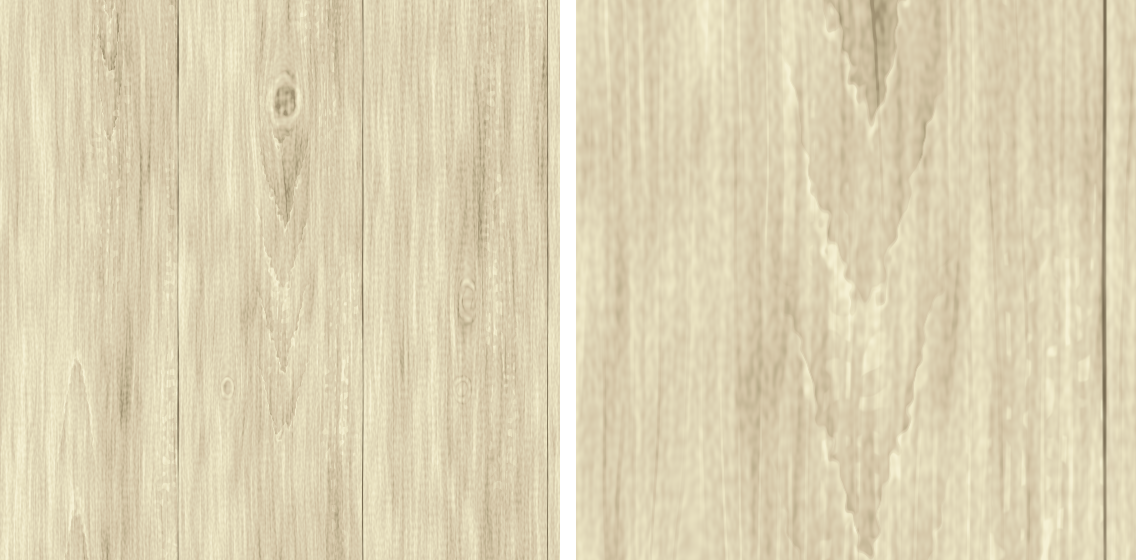
Left: the whole. Right: its middle third, enlarged.
This texture is drawn by a three.js fragment shader. Its source:

```glsl
varying vec2 vUv;

const float PLANK_WIDTH = 0.33;
const float FIRST_SEAM = -0.012;
const float SEAM_HALF = 0.0007;
const float SOFT = 0.0011;
const float BASE_TONE = 0.70;
const float HEART_SHADE = 0.16;
const float TIP_ROUND = 0.012;
const vec3 SEAM_COLOR = vec3(0.47, 0.42, 0.32);
const vec3 KNOT_COLOR = vec3(0.60, 0.54, 0.42);
const vec3 DARK_WOOD = vec3(0.74, 0.69, 0.56);
const vec3 TAN_WOOD = vec3(0.83, 0.77, 0.65);
const vec3 MID_WOOD = vec3(0.87, 0.83, 0.71);
const vec3 PALE_WOOD = vec3(0.92, 0.89, 0.76);
const vec3 HIGHLIGHT = vec3(0.96, 0.94, 0.83);
const vec2 BIG_KNOT = vec2(0.508, 0.818);
const vec2 SMALL_KNOT = vec2(0.406, 0.306);
const vec2 PALE_KNOT = vec2(0.835, 0.465);
const vec2 CHIP_KNOT = vec2(0.825, 0.305);
const vec2 STAIN = vec2(0.503, 0.66);

vec2 gradient(vec2 cell) {
  float angle = 6.2832 * fract(sin(dot(cell, vec2(127.1, 311.7))) * 43758.5);
  return vec2(cos(angle), sin(angle));
}

float noise(vec2 p) {
  vec2 i = floor(p), f = p - i;
  vec2 w = f * f * f * (f * (f * 6.0 - 15.0) + 10.0);
  vec2 e = vec2(1.0, 0.0);
  float low = mix(dot(gradient(i), f), dot(gradient(i + e), f - e), w.x);
  float high = mix(dot(gradient(i + e.yx), f - e.yx), dot(gradient(i + 1.0), f - 1.0), w.x);
  return mix(low, high, w.y);
}

// Thin lines where stretched noise crosses zero
float fibre(vec2 p, float width) {
  return 1.0 - smoothstep(0.3 * width, width, abs(noise(p)));
}

// Sideways push that makes the grain flow around a knot
float bend(vec2 p, vec2 center, vec2 radius) {
  vec2 q = (p - center) / (radius * vec2(1.5, 2.4));
  return -0.8 * (p.x - center.x) * exp(-dot(q, q));
}

// Mottled core, pale rim and thin outer line
float knot(vec2 p, vec2 center, vec2 radius, float core) {
  float r = length((p - center) / radius) + 0.25 * noise(p * vec2(70.0, 45.0));
  float rim = exp(-pow((r - 0.95) / 0.13, 2.0));
  float outline = exp(-pow((r - 1.25) / 0.1, 2.0)) + exp(-pow((r - 0.68) / 0.09, 2.0));
  float inner = 1.0 - smoothstep(0.55, 0.75, r);
  float broken = 0.7 + 0.8 * noise(p * vec2(130.0, 50.0));
  return (0.4 * rim - 0.3 * outline) * broken - core * inner * (1.0 + 1.8 * noise(p * vec2(160.0, 50.0)));
}

// Nested growth rings, opening along direction
float arches(vec2 p, vec2 tip, float direction, float steep, float gap, float halfWidth) {
  vec2 d = p - tip;
  float rise = direction * d.y - steep * (length(vec2(d.x, TIP_ROUND)) - TIP_ROUND);
  rise += 0.03 * noise(p * vec2(60.0, 9.0)) + 0.022 * noise(p * vec2(150.0, 90.0));
  float ring = fract(rise / gap);
  float dark = smoothstep(0.0, 0.04, ring) * exp(-4.0 * ring);
  float pale = smoothstep(0.84, 0.96, ring) * (1.0 - smoothstep(0.97, 1.0, ring));
  float mask = smoothstep(-0.15 * gap, 0.0, rise) * (1.0 - smoothstep(0.3, 1.0, abs(d.x) / halfWidth));
  float broken = clamp(0.7 + 1.5 * noise(p * vec2(80.0, 35.0)), 0.0, 1.2);
  return mask * (0.5 * pale * broken - 0.42 * dark);
}

vec3 woodColor(float tone) {
  float t = tone * 3.0;
  vec3 c = mix(KNOT_COLOR, DARK_WOOD, clamp(t + 1.0, 0.0, 1.0));
  c = mix(c, TAN_WOOD, clamp(t, 0.0, 1.0));
  c = mix(c, MID_WOOD, clamp(t - 1.0, 0.0, 1.0));
  c = mix(c, PALE_WOOD, clamp(t - 2.0, 0.0, 1.0));
  return mix(c, HIGHLIGHT, clamp(t - 3.0, 0.0, 1.0));
}

void main() {
  vec2 p = vUv;
  float across = (p.x - FIRST_SEAM) / PLANK_WIDTH;
  float plank = floor(across);
  float u = across - plank;

  // Grain coordinates, shifted per plank
  vec2 g = p;
  g.x += 0.007 * noise(vec2(p.x * 6.0, p.y * 2.5 + plank * 9.0)) + 0.0012 * noise(p * vec2(30.0, 12.0));
  g.x += bend(p, BIG_KNOT, vec2(0.028, 0.045)) + bend(p, SMALL_KNOT, vec2(0.014, 0.03));
  g.x += bend(p, PALE_KNOT, vec2(0.014, 0.04));
  g.y += plank * 17.3;

  // Broad shading, then soft streaks and sharp fibres
  float tone = BASE_TONE + 0.17 * (0.5 - u) - HEART_SHADE * exp(-pow((u - 0.65) / 0.22, 2.0));
  tone += 0.34 * noise(g * vec2(12.0, 1.2)) + 0.34 * noise(g * vec2(38.0, 2.0));
  tone += 0.36 * noise(g * vec2(115.0, 3.0)) + 0.4 * noise(g * vec2(240.0, 12.0));
  tone += 0.34 * noise(g * vec2(300.0, 130.0));
  float paleLine = fibre(g * vec2(75.0, 1.6), 0.11);
  float gate = smoothstep(-0.2, 0.25, noise(g * vec2(30.0, 7.0)));
  tone += 0.26 * paleLine * gate - 0.24 * fibre(g * vec2(60.0, 2.2) + 7.0, 0.08) * (1.0 - gate);

  // Worn stains and broken pale dashes
  float worn = smoothstep(0.2, 0.7, u);
  tone -= 0.26 * worn * smoothstep(0.1, 0.4, noise(g * vec2(24.0, 2.7) + 5.0));
  float dashArea = worn * smoothstep(-0.15, 0.25, noise(g * vec2(14.0, 2.0) + 31.0));
  float dash = fibre(g * vec2(85.0, 4.0) + 13.0, 0.16) * smoothstep(0.0, 0.15, noise(g * vec2(60.0, 65.0)));
  tone += 0.4 * dashArea * dash;

  // Growth arches
  tone += arches(p, vec2(0.137, 0.365), -1.0, 8.0, 0.27, 0.05);
  tone += arches(p, vec2(0.195, 0.75), 1.0, 9.0, 0.11, 0.035);
  float belowKnot = 1.0 - smoothstep(0.74, 0.79, p.y);
  tone += belowKnot * arches(p, vec2(0.505, 0.22), 1.0, 4.0, 0.13, 0.065);

  // Knots and stain
  tone += knot(p, BIG_KNOT, vec2(0.027, 0.043), 0.5) + knot(p, SMALL_KNOT, vec2(0.011, 0.016), 0.3);
  tone += knot(p, PALE_KNOT, vec2(0.013, 0.036), -0.1) + knot(p, CHIP_KNOT, vec2(0.014, 0.02), -0.2);
  vec2 s = (p - STAIN) * vec2(75.0, 50.0);
  tone -= 0.22 * exp(-dot(s, s)) * (1.0 + 2.0 * noise(p * vec2(170.0, 60.0)));
  vec3 color = woodColor(max(tone, -0.25));

  // Seams with a pale bevel
  float seam = (fract(across + 0.5) - 0.5) * PLANK_WIDTH + 0.0012 * noise(vec2(plank, p.y * 5.0));
  color = mix(color, HIGHLIGHT, 0.3 * exp(-pow((seam - 0.004) / 0.0016, 2.0)));
  float line = 1.0 - smoothstep(SEAM_HALF - 0.5 * SOFT, SEAM_HALF + SOFT, abs(seam));
  float strength = 0.8 + 0.6 * noise(vec2(floor(across + 0.5) * 7.3, p.y * 6.0)) + 0.4 * noise(p * vec2(9.0, 45.0));
  gl_FragColor = vec4(mix(color, SEAM_COLOR, line * clamp(strength, 0.3, 1.0)), 1.0);
}
```
